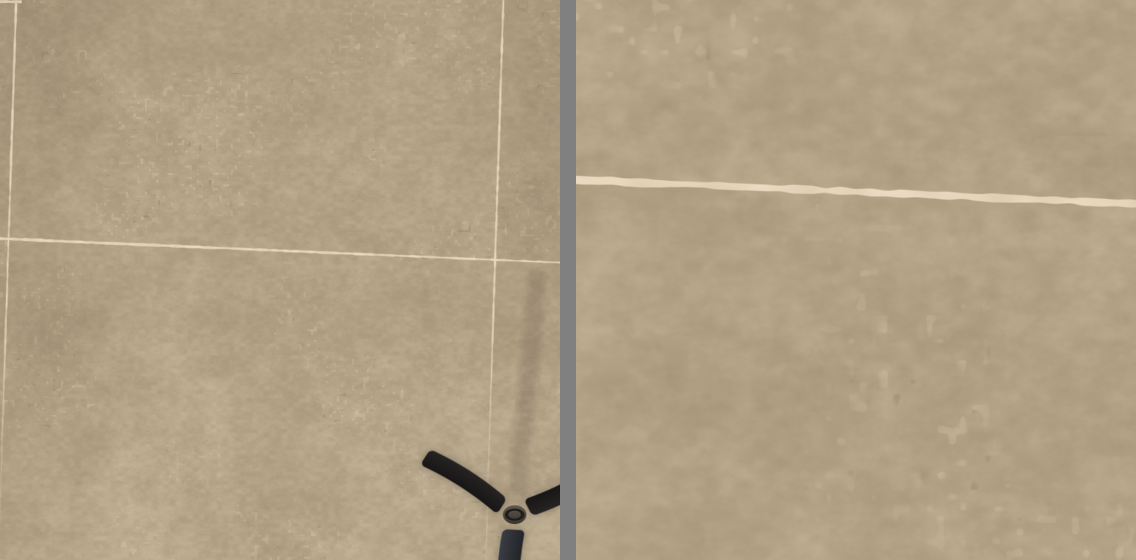
Left, the full canvas; right, a detail of the centre.
This texture is drawn by a WebGL 2 fragment shader. Its source:

```glsl
#version 300 es
precision highp float;
// Large beige stone floor tiles with thin pale joints and a dark three-legged stand.
uniform vec2 u_resolution;
out vec4 outColor;

const vec3 STONE_DARK  = vec3(0.60, 0.54, 0.44);
const vec3 STONE_MID   = vec3(0.69, 0.62, 0.51);
const vec3 STONE_LIGHT = vec3(0.78, 0.72, 0.61);
const vec3 JOINT       = vec3(0.92, 0.86, 0.76);
const vec3 STAND       = vec3(0.12, 0.11, 0.11);
const vec3 STAND_BLUE  = vec3(0.18, 0.19, 0.21);
const vec3 HUB_RIM     = vec3(0.40, 0.37, 0.32);

const vec2 TILE_PITCH   = vec2(0.870, 0.620);
const vec2 TILE_ORIGIN  = vec2(-0.003, 0.574);
const vec2 JOINT_SLANT  = vec2(0.032, -0.043);  // lean of the columns, fall of the rows
const vec2 JOINT_HALF   = vec2(0.0017, 0.0022);
const vec2 STUB         = vec2(0.036, 0.997);   // end of the short joint in the corner
const vec2 HUB          = vec2(0.919, 0.081);
const float HUB_RADIUS  = 0.021;
const float LEG_START   = 0.027;
const float LEG_END     = 0.190;
const float LEG_HALF    = 0.0165;
const float LEG_ANGLE   = 2.57;
const float LEG_BEND    = 0.006;
const float THIRD_TURN  = 2.0944;

float hash(vec2 p) {
  vec3 q = fract(vec3(p.xyx) * 0.1031);
  q += dot(q, q.yzx + 33.33);
  return fract((q.x + q.y) * q.z);
}

float noise(vec2 p) {
  vec2 i = floor(p), f = fract(p);
  f = f * f * (3.0 - 2.0 * f);
  return mix(mix(hash(i), hash(i + vec2(1, 0)), f.x),
             mix(hash(i + vec2(0, 1)), hash(i + vec2(1, 1)), f.x), f.y);
}

float fbm(vec2 p) {
  float sum = 0.0, amp = 0.5;
  for (int i = 0; i < 5; i++) {
    sum += amp * noise(p);
    p = mat2(1.6, 1.2, -1.2, 1.6) * p + 17.3;
    amp *= 0.5;
  }
  return sum;
}

float segment(vec2 p, vec2 a, vec2 b) {
  vec2 d = b - a;
  return length(p - a - d * clamp(dot(p - a, d) / dot(d, d), 0.0, 1.0));
}

float roundBox(vec2 p, vec2 halfSize, float r) {
  vec2 d = abs(p) - halfSize + r;
  return length(max(d, 0.0)) + min(max(d.x, d.y), 0.0) - r;
}

// Clouds, grain, pale flecks and small pits; each tile has its own offset.
vec3 stone(vec2 p, vec2 tile) {
  vec2 q = p + 7.0 * vec2(hash(tile + 5.0), hash(tile + 23.0));
  float cloud = fbm(q * 5.0) - 0.48;
  float mottle = fbm(q * 24.0 + 9.0) - 0.48;
  float grain = fbm(q * vec2(95.0, 130.0)) - 0.48;
  float light = 0.12 * (1.0 - p.y) - 0.06
              + 0.12 * smoothstep(0.0, 0.3, p.x) - 0.10
              - 0.14 * smoothstep(0.85, 1.0, p.x) * p.y;
  float tone = 0.53 + 1.6 * light + 0.42 * cloud + 0.38 * mottle + 0.42 * grain;
  float patches = smoothstep(0.42, 0.65, fbm(q * 7.0 + 31.0));
  tone += 0.24 * patches * smoothstep(0.74, 0.92, noise(q * 150.0));
  tone -= 0.35 * smoothstep(0.91, 0.99, noise(q * 110.0 + 50.0)) * patches;
  tone = clamp(tone, 0.0, 1.0);
  return tone < 0.5 ? mix(STONE_DARK, STONE_MID, tone * 2.0)
                    : mix(STONE_MID, STONE_LIGHT, tone * 2.0 - 1.0);
}

void main() {
  vec2 p = gl_FragCoord.xy / u_resolution;
  float px = 1.0 / min(u_resolution.x, u_resolution.y);

  // Slanted tile grid and its joints
  vec2 grid = (p - TILE_ORIGIN - JOINT_SLANT * p.yx) / TILE_PITCH;
  vec3 color = stone(p, floor(grid));
  vec2 edge = abs(fract(grid + 0.5) - 0.5) * TILE_PITCH;
  float stub = max(abs(p.y - STUB.y), p.x - STUB.x);
  edge.y = min(edge.y, stub);
  edge += 0.0016 * (noise(p * 110.0) - 0.5);
  vec2 halfWidth = JOINT_HALF * mix(vec2(0.7, 1.15), vec2(1.15, 0.7), p.yx);
  vec2 line = 1.0 - smoothstep(halfWidth - px, halfWidth + px, edge);
  line.x *= mix(0.25, 0.95, smoothstep(0.08, 0.5, p.y));
  float wear = 0.72 + 0.28 * noise(p * 70.0 + 4.0);
  color = mix(color, JOINT, max(line.x, line.y) * wear);

  // Soft shadow streak above the stand
  float streak = segment(p, HUB + vec2(0.006, 0.05), HUB + vec2(0.041, 0.42));
  color *= 1.0 - 0.11 * (1.0 - smoothstep(0.004, 0.028, streak));

  // Three legs around the hub
  for (int i = 0; i < 3; i++) {
    float a = LEG_ANGLE + THIRD_TURN * float(i);
    vec2 dir = vec2(cos(a), sin(a));
    vec2 q = vec2(dot(p - HUB, dir), dot(p - HUB, vec2(dir.y, -dir.x)));
    float t = (q.x - LEG_START) / (LEG_END - LEG_START);
    q.y -= LEG_BEND * 4.0 * t * (1.0 - t);
    q.x -= 0.5 * (LEG_START + LEG_END);
    float thick = i == 1 ? LEG_HALF * 1.2 : LEG_HALF;
    float d = roundBox(q, vec2(0.5 * (LEG_END - LEG_START), thick), 0.009);
    color *= 1.0 - 0.16 * exp(-max(d, 0.0) * 130.0);
    vec3 leg = (i == 1 ? STAND_BLUE : STAND) * (1.0 + 0.25 * q.y / thick);
    color = mix(color, leg, 1.0 - smoothstep(-px, px, d));
  }

  // Hub with a dark oval cap
  vec2 h = p - HUB;
  float rim = length(h * vec2(1.0, 1.25)) - HUB_RADIUS;
  float cap = abs(length(h * vec2(1.0, 1.6)) - HUB_RADIUS * 0.68) - 0.003;
  color = mix(color, HUB_RIM * (0.75 + 12.0 * h.y), 1.0 - smoothstep(-px, px, rim));
  color = mix(color, STAND, 1.0 - smoothstep(-px, px, cap));

  outColor = vec4(color, 1.0);
}
```
